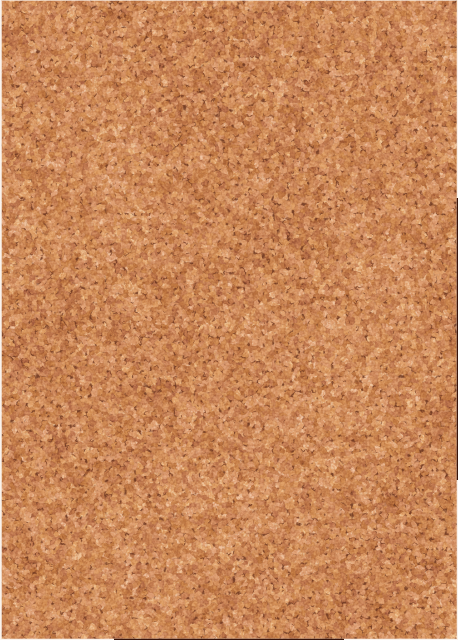
Write a Shadertoy shader that draws this texture.

```glsl
// Densities are in cells per canvas height, sizes in canvas heights
const float CHIP_DENSITY = 126.0;
const float CRUMB_DENSITY = 230.0;
const float FIBRE_DENSITY = 300.0;
const float FLECK_DENSITY = 130.0;
const float CLUMP_DENSITY = 30.0;
const float PATCH_DENSITY = 9.0;
const float CLOUD_DENSITY = 3.0;
const float GRAIN_STRETCH = 2.4;
const float WARP = 0.45;

// Shares of each scale in the tone
const float CHIP_TONE = 0.50;
const float CRUMB_TONE = 0.26;
const float FIBRE_TONE = 0.30;
const float CLUMP_TONE = 0.10;
const float PATCH_TONE = 0.07;
const float CLOUD_TONE = 0.08;
const float MEAN_TONE = 0.545;

const float GAP_WIDTH = 0.34;
const float SEAM_STRENGTH = 0.10;
const float FLECK_STRENGTH = 0.75;
const float ROSE_AMOUNT = 0.06;

// Border: pale on all sides, dark along part of the right and bottom
const float LEFT_RIM = 0.0027;
const float RIM_WIDTH = 0.0020;
const vec2 RIGHT_SHADE = vec2(0.25, 0.69);
const vec2 BOTTOM_SHADE = vec2(0.25, 0.75);

const vec3 GAP_BROWN  = vec3(0.40, 0.19, 0.11);
const vec3 BARK_BROWN = vec3(0.63, 0.35, 0.21);
const vec3 OCHRE      = vec3(0.75, 0.465, 0.28);
const vec3 CORK_TAN   = vec3(0.82, 0.55, 0.35);
const vec3 LIGHT_TAN  = vec3(0.88, 0.63, 0.435);
const vec3 PALE_CREAM = vec3(0.94, 0.77, 0.61);
const vec3 RIM_PALE   = vec3(0.98, 0.95, 0.92);
const vec3 RIM_DARK   = vec3(0.22, 0.08, 0.04);

vec3 hash3(vec2 p) {
    vec3 q = fract(p.xyx * vec3(0.1031, 0.1030, 0.0973));
    q += dot(q, q.yxz + 33.33);
    return fract((q.xxy + q.yzz) * q.zyx);
}

vec2 gradientAt(vec2 cell) {
    float angle = 6.2832 * hash3(cell + 71.0).x;
    return vec2(cos(angle), sin(angle));
}

float gradientNoise(vec2 p) {
    vec2 i = floor(p), f = p - i;
    vec2 u = f * f * f * (f * (f * 6.0 - 15.0) + 10.0);
    vec2 e = vec2(1.0, 0.0);
    float low  = mix(dot(gradientAt(i), f), dot(gradientAt(i + e), f - e), u.x);
    float high = mix(dot(gradientAt(i + e.yx), f - e.yx),
                     dot(gradientAt(i + 1.0), f - 1.0), u.x);
    return mix(low, high, u.y);
}

// Angular cells with their own direction: x = gap distance, yz = cell id
vec3 grainCells(vec2 p) {
    p += WARP * vec2(gradientNoise(p * 1.6), gradientNoise(p * 1.6 + 37.0));
    vec2 home = floor(p), id = home;
    float nearest = 9.0, second = 9.0;
    for (int y = -2; y <= 2; y++)
    for (int x = -2; x <= 2; x++) {
        vec2 cell = home + vec2(x, y);
        vec3 h = hash3(cell);
        vec2 d = p - cell - h.xy;
        float angle = 3.1416 * h.z;
        vec2 axis = vec2(cos(angle), sin(angle));
        float stretch = sqrt(mix(1.0, GRAIN_STRETCH, h.x));
        float r = length(vec2(dot(d, axis) / stretch,
                              dot(d, vec2(-axis.y, axis.x)) * stretch));
        if (r < nearest) {
            second = nearest;
            nearest = r;
            id = cell;
        } else {
            second = min(second, r);
        }
    }
    return vec3(second - nearest, id);
}

vec3 toneColour(float tone) {
    vec3 c = mix(BARK_BROWN, OCHRE, smoothstep(0.04, 0.33, tone));
    c = mix(c, CORK_TAN, smoothstep(0.32, 0.53, tone));
    c = mix(c, LIGHT_TAN, smoothstep(0.52, 0.75, tone));
    return mix(c, PALE_CREAM, smoothstep(0.76, 1.0, tone));
}

vec3 cork(vec2 p) {
    vec3 chip = grainCells(p * CHIP_DENSITY);
    vec3 crumb = grainCells(p * CRUMB_DENSITY + 53.0);
    vec3 chipHash = hash3(chip.yz + 19.0);
    float mottle = CLOUD_TONE * gradientNoise(p * CLOUD_DENSITY + 3.0)
                 + PATCH_TONE * gradientNoise(p * PATCH_DENSITY + 5.0)
                 + CLUMP_TONE * gradientNoise(p * CLUMP_DENSITY + 8.0);
    float tone = MEAN_TONE + mottle
               + CHIP_TONE * (chipHash.x - 0.5)
               + CRUMB_TONE * (hash3(crumb.yz + 43.0).x - 0.5)
               + FIBRE_TONE * gradientNoise(p * FIBRE_DENSITY);
    vec3 colour = toneColour(tone);
    colour.b += ROSE_AMOUNT * (chipHash.y - 0.5);

    // Faint seams, with short dark flecks in some crevices
    float gap = 1.0 - smoothstep(0.0, GAP_WIDTH, chip.x);
    float fleck = smoothstep(0.14, 0.45, gradientNoise(p * FLECK_DENSITY + 11.0) - mottle);
    return mix(colour, GAP_BROWN, gap * (SEAM_STRENGTH + FLECK_STRENGTH * fleck));
}

// Antialiased cover of a strip along an edge, and of a span along it
float strip(float inset, float width) {
    return clamp((width - inset) * iResolution.y + 0.5, 0.0, 1.0);
}

float span(float t, vec2 ends) {
    return step(ends.x, t) * step(t, ends.y);
}

void mainImage(out vec4 fragColor, in vec2 fragCoord) {
    vec3 colour = vec3(0.0);
    for (int i = 0; i < 4; i++) {
        vec2 offset = 0.5 * vec2(i % 2, i / 2) - 0.25;
        colour += 0.25 * cork((fragCoord + offset) / iResolution.y);
    }

    // Border of the sheet
    vec2 uv = fragCoord / iResolution.xy;
    vec2 low = fragCoord / iResolution.y;
    vec2 high = (iResolution.xy - fragCoord) / iResolution.y;
    float right = strip(high.x, RIM_WIDTH), bottom = strip(low.y, RIM_WIDTH);
    float pale = max(max(strip(low.x, LEFT_RIM), right), max(bottom, strip(high.y, 0.5 * RIM_WIDTH)));
    float dark = max(right * span(uv.y, RIGHT_SHADE), bottom * span(uv.x, BOTTOM_SHADE));
    colour = mix(colour, RIM_PALE, pale);
    fragColor = vec4(mix(colour, RIM_DARK, dark), 1.0);
}
```
